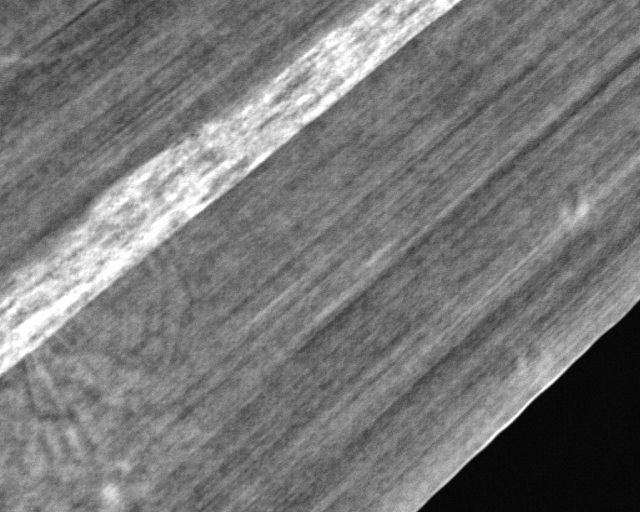
A WebGL 1 fragment shader for this texture:

```glsl
precision highp float;
uniform vec2 u_resolution;

float hash(vec2 p) {
  return fract(sin(dot(p, vec2(127.1, 311.7))) * 43758.5453);
}

float noise(vec2 p) {
  vec2 i = floor(p);
  vec2 f = fract(p);
  f = f * f * (3.0 - 2.0 * f);
  float low = mix(hash(i), hash(i + vec2(1.0, 0.0)), f.x);
  float high = mix(hash(i + vec2(0.0, 1.0)), hash(i + vec2(1.0, 1.0)), f.x);
  return mix(low, high, f.y);
}

// Signed noise, centred on zero
float ripple(vec2 p, vec2 frequency, float seed) {
  return noise(p * frequency + seed) - 0.5;
}

float glow(vec2 p, vec2 center, vec2 radius) {
  vec2 d = (p - center) / radius;
  return exp(-dot(d, d));
}

float line(float distance, float width) {
  return exp(-distance * distance / (width * width));
}

// x runs along the fibres, y names the line of a slowly opening fan
vec2 fanCoords(vec2 p, float pivot, float slope, float spread) {
  float x = p.x - pivot;
  float across = (p.y - x * slope) / (1.0 - spread * x);
  return vec2(dot(p, vec2(0.775, 0.632)), across);
}

// Long thin strands, finer octaves being shorter
float fibres(vec2 f) {
  float sum = 0.0;
  float amplitude = 0.12;
  vec2 frequency = vec2(0.7, 17.0);
  for (int i = 0; i < 4; i++) {
    sum += amplitude * ripple(f, frequency, float(i) * 17.3 + 4.0);
    frequency *= vec2(1.6, 1.9);
    amplitude *= 0.98;
  }
  return sum;
}

// Nearly round blotches down to fine grain
float mottle(vec2 f) {
  float sum = 0.0;
  float amplitude = 0.05;
  vec2 frequency = vec2(15.0, 17.0);
  for (int i = 0; i < 4; i++) {
    sum += amplitude * ripple(f, frequency, float(i) * 9.1 + 31.0);
    frequency *= 2.05;
    amplitude *= 1.28;
  }
  return sum;
}

float arcs(vec2 p, vec2 center, float spacing) {
  float r = length((p - center) * vec2(1.0, 0.8));
  float wobble = ripple(p, vec2(19.0), 3.0) * 0.03;
  return sin((r + wobble) * 6.2832 / spacing) * line(r - 0.12, 0.05);
}

float rays(vec2 p, vec2 center) {
  vec2 d = p - center;
  float angle = atan(d.x, -d.y);
  return ripple(vec2(angle, length(d)), vec2(17.0, 15.0), 6.0);
}

void main() {
  vec2 p = gl_FragCoord.xy / u_resolution.y;
  vec2 f = fanCoords(p, 0.6, 0.931, 0.15);
  float c = f.y;
  float grain = mottle(f);
  float strands = fibres(f);

  // Broad shading
  float above = smoothstep(0.8, 0.92, c);
  float shade = mix(0.46, 0.475, smoothstep(0.5, 0.0, c));
  shade = mix(shade, 0.46 - 0.09 * smoothstep(0.92, 1.22, c), above);
  shade += 0.11 * smoothstep(-0.08, -0.18, c);
  shade -= 0.05 * glow(p, vec2(0.92, 0.85), vec2(0.12, 0.1));
  float tangled = glow(p, vec2(0.08, 0.17), vec2(0.25, 0.24));
  float calm = line(c - 0.64, 0.13);
  float tone = shade + strands * (1.0 - 0.75 * tangled) * (1.0 - 0.4 * calm) + grain;

  // Long light and dark strands
  tone += 0.10 * line(c - 0.10, 0.012) * smoothstep(0.35, 0.65, f.x);
  tone -= 0.09 * line(c - 0.045, 0.011) * smoothstep(0.45, 0.75, f.x);
  tone -= 0.09 * line(c - 0.325, 0.011) * smoothstep(0.5, 0.7, f.x);
  tone += 0.20 * glow(f, vec2(0.89, 0.382), vec2(0.06, 0.010));
  tone += 0.14 * glow(f, vec2(0.76, 0.36), vec2(0.09, 0.011));
  tone += 0.13 * glow(f, vec2(0.65, 0.465), vec2(0.07, 0.007));

  // Disturbed patches
  float patches = glow(p, vec2(1.13, 0.595), vec2(0.055, 0.045));
  patches += glow(p, vec2(1.045, 0.285), vec2(0.045, 0.05));
  tone += patches * (0.07 + 0.4 * ripple(p, vec2(58.0, 36.0), 8.0));

  // Curls, rays and bright flecks at lower left
  float rightSide = smoothstep(0.16, 0.32, p.x);
  tone += 0.05 * arcs(p, vec2(0.215, 0.405), 0.031) * rightSide;
  tone += tangled * (0.06 + 0.20 * rays(p, vec2(0.02, 0.43)));
  tone += tangled * 0.20 * ripple(p, vec2(31.0), 13.0);
  tone += tangled * 0.16 * ripple(p, vec2(64.0), 19.0);
  tone += 0.32 * glow(p, vec2(0.215, 0.035), vec2(0.022, 0.026));
  tone += 0.24 * glow(p, vec2(0.244, 0.09), vec2(0.012, 0.014));
  tone += 0.20 * glow(p, vec2(0.14, 0.08), vec2(0.022, 0.016));
  float curl = length(p - vec2(0.05, 1.1)) - 0.22;
  tone += 0.10 * line(curl, 0.007) * smoothstep(0.25, 0.12, p.x);

  // Bright diagonal band with a swollen upper edge
  float fray = ripple(f, vec2(13.0, 35.0), 22.0) * 0.028;
  float top = 0.894 + 0.03 * line(p.x - 0.25, 0.16) + fray;
  float softness = mix(0.024, 0.009, smoothstep(0.0, 0.6, p.x));
  float band = smoothstep(0.750, 0.761, c + fray * 0.3);
  band *= 1.0 - smoothstep(top - softness, top + softness, c);
  float threads = ripple(f, vec2(4.0, 85.0), 40.0) * 0.32;
  threads += ripple(f, vec2(30.0, 75.0), 51.0) * 0.36;
  float flare = 0.81 + 0.07 * line(c - 0.785, 0.03) + threads + grain * 2.0;
  tone = mix(tone, flare, band);
  tone += 0.07 * line(c - 0.9, 0.045) * (1.0 - band);

  // Dark corner and its thin lit rim
  float edge = p.y - 0.947 * (p.x - 0.814) + ripple(p, vec2(24.0), 2.0) * 0.005;
  float rim = line(edge - 0.006, 0.004) * (0.10 + 0.32 * line(p.x - 1.02, 0.1));
  float speckle = hash(floor(p * 410.0)) - 0.5;
  tone += rim + speckle * 0.06;
  float corner = 0.035 + speckle * 0.018;
  tone = mix(corner, tone, smoothstep(-0.004, 0.004, edge));

  gl_FragColor = vec4(vec3(clamp(tone, 0.0, 1.0)), 1.0);
}
```
